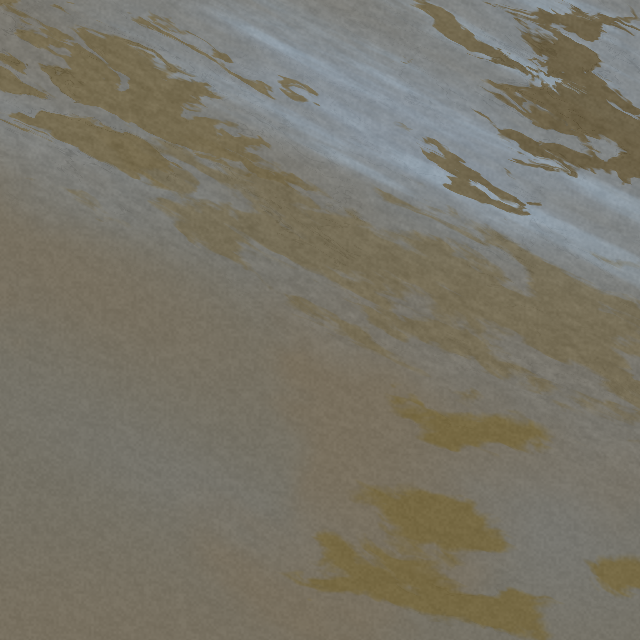
Write a three.js fragment shader that draws this texture.

```glsl
// Muddy, shallow water with slanted sky reflections and ochre ripple patches.
varying vec2 vUv;

float hash(vec2 cell) {
  vec3 h = fract(cell.xyx * vec3(0.1031, 0.1030, 0.0973));
  h += dot(h, h.yzx + 33.33);
  return fract((h.x + h.y) * h.z);
}

float noise(vec2 p) {
  vec2 cell = floor(p);
  vec2 f = fract(p);
  f = f * f * f * (f * (f * 6.0 - 15.0) + 10.0);
  float low = mix(hash(cell), hash(cell + vec2(1.0, 0.0)), f.x);
  float high = mix(hash(cell + vec2(0.0, 1.0)), hash(cell + vec2(1.0)), f.x);
  return mix(low, high, f.y);
}

// Octaves turn only slightly, so stretched input stays stretched.
float fbm(vec2 p) {
  float sum = 0.0;
  float weight = 0.5;
  for (int i = 0; i < 5; i++) {
    sum += weight * noise(p);
    p = mat2(1.97, 0.3, -0.3, 1.97) * p + 17.3;
    weight *= 0.53;
  }
  return sum;
}

// Turns canvas space so that x runs down the slanted ripples.
vec2 alongFlow(vec2 p, float angle) {
  float c = cos(angle);
  float s = sin(angle);
  return vec2(c * p.x - s * p.y, s * p.x + c * p.y);
}

// Soft elliptical region lying along the flow.
float region(vec2 p, vec2 center, vec2 radius, float angle) {
  vec2 d = alongFlow(p - center, angle) / radius;
  return exp(-dot(d, d));
}

// Noise stretched along the flow and bent into winding tongues.
float ripples(vec2 flow, vec2 scale, float bend) {
  vec2 q = flow * scale;
  vec2 warp = vec2(fbm(q * 0.8 + 4.7), fbm(q * 0.8 + 31.1)) - 0.5;
  return fbm(q + bend * warp);
}

float patchMask(float field, float density, float softness) {
  return smoothstep(-softness, softness, field + density - 1.0);
}

// Thin line along one level of a field.
float contour(float field, float level, float width) {
  float d = (field - level) / width;
  return exp(-d * d);
}

void main() {
  const vec3 SILT = vec3(0.458, 0.444, 0.398);
  const vec3 WARM_SILT = vec3(0.474, 0.437, 0.367);
  const vec3 GREY = vec3(0.470, 0.470, 0.452);
  const vec3 SKY = vec3(0.530, 0.568, 0.602);
  const vec3 BRIGHT_SKY = vec3(0.600, 0.665, 0.715);
  const vec3 OCHRE = vec3(0.458, 0.413, 0.297);
  const vec3 OLIVE = vec3(0.462, 0.405, 0.240);
  const vec3 BROWN = vec3(0.395, 0.345, 0.235);
  const float SLANT = 0.46;

  vec2 p = vUv;
  vec2 flow = alongFlow(p, SLANT);
  float upper = smoothstep(0.6, 0.72, flow.y + 0.1 * (fbm(flow * 5.0) - 0.5));

  // Cloudy silt, smooth in the lower left
  float cloud = fbm(flow * vec2(2.2, 4.0) + 8.0);
  vec3 color = mix(SILT, WARM_SILT, smoothstep(0.4, 0.62, cloud));
  float warmth = region(p, vec2(0.1, 0.0), vec2(0.6, 0.16), 0.1)
               + region(p, vec2(0.1, 0.57), vec2(0.4, 0.1), SLANT);
  color = mix(color, WARM_SILT, clamp(0.75 * warmth, 0.0, 1.0));
  float greyShare = 0.45 * region(p, vec2(0.3, 0.24), vec2(0.32, 0.07), SLANT)
                  + 0.75 * region(p, vec2(0.87, 0.17), vec2(0.2, 0.14), SLANT);
  color = mix(color, GREY, clamp(greyShare + 0.6 * upper, 0.0, 1.0));

  // Sky reflections: one long band and the upper right corner
  float band = region(p, vec2(0.58, 0.81), vec2(0.46, 0.1), SLANT);
  float corner = region(p, vec2(0.97, 0.92), vec2(0.45, 0.24), SLANT);
  float leftSheen = region(p, vec2(0.05, 0.81), vec2(0.28, 0.09), SLANT);
  float streak = fbm(flow * vec2(2.5, 24.0) + 2.0);
  float sky = (band + 0.75 * corner + 0.4 * leftSheen) * (0.45 + streak);
  color = mix(color, SKY, clamp(sky, 0.0, 1.0));
  float glint = smoothstep(0.5, 0.72, streak) * clamp(0.7 * band + corner, 0.0, 1.0);
  color = mix(color, BRIGHT_SKY, 0.75 * glint);

  // Thin streaky veils across the middle and right
  float veilField = ripples(flow, vec2(7.0, 30.0), 1.6);
  float veilDensity = 0.62 * region(p, vec2(0.84, 0.5), vec2(0.42, 0.15), SLANT)
                    + 0.56 * region(p, vec2(0.36, 0.67), vec2(0.4, 0.1), SLANT);
  color = mix(color, OCHRE, 0.7 * patchMask(veilField, veilDensity, 0.085));

  // Crisp winding patches in the upper corners
  float crispField = ripples(flow + 3.0, vec2(7.0, 25.0), 2.0);
  float crispDensity = 0.62 * region(p, vec2(0.13, 0.88), vec2(0.38, 0.17), SLANT)
                     + 0.59 * region(p, vec2(0.89, 0.83), vec2(0.3, 0.2), SLANT);
  vec3 crispColor = mix(OCHRE, BROWN, smoothstep(0.55, 0.9, p.x) * 0.75);
  color = mix(color, crispColor, 0.9 * patchMask(crispField, crispDensity, 0.025));

  // Broken filaments between the patches
  float broken = smoothstep(0.45, 0.6, fbm(flow * vec2(9.0, 18.0) + 11.0));
  float filament = contour(crispField, 0.42, 0.008) + contour(crispField, 0.55, 0.008);
  color -= 0.055 * filament * broken * clamp(1.6 * crispDensity + 0.5 * veilDensity, 0.0, 1.0);

  // Feathered olive patches at the lower right
  float roundField = ripples(alongFlow(p, 0.3) + 6.0, vec2(7.0, 18.0), 1.3);
  float roundDensity = 0.72 * region(p, vec2(0.78, 0.33), vec2(0.2, 0.055), 0.12)
                     + 0.66 * region(p, vec2(0.69, 0.2), vec2(0.14, 0.06), 0.3)
                     + 0.63 * region(p, vec2(0.68, 0.07), vec2(0.24, 0.075), 0.35)
                     + 0.62 * region(p, vec2(0.99, 0.1), vec2(0.07, 0.06), 0.3);
  color = mix(color, OLIVE, 0.85 * patchMask(roundField, roundDensity, 0.085));
  color -= 0.03 * contour(roundField, 0.47, 0.012) * broken * clamp(roundDensity, 0.0, 1.0);

  // Fine ripple texture and grain
  float fine = fbm(flow * vec2(45.0, 120.0)) - 0.5;
  float grain = noise(p * 256.0) - 0.5;
  color += fine * mix(0.03, 0.075, upper) + grain * 0.032;
  gl_FragColor = vec4(color, 1.0);
}
```
